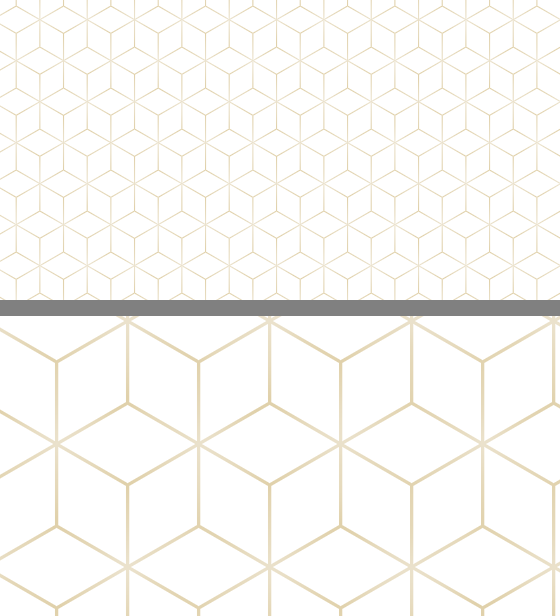
Top: the whole. Bottom: its middle third, enlarged.
A Shadertoy shader for this pattern:

```glsl
// Thin gold outlines of stacked cubes on white. Space is folded to the nearest
// hub of a triangular lattice; six spokes per hub join up into the rhombi.
// Each spoke deepens towards its tip, with a slight foil shimmer from noise.

#define REPEATS_ACROSS 11.83
#define HUB_OFFSET vec2(0.342, -1.282)   // first hub from the top left, in repeats
#define LINE_WIDTH 0.0232                // in repeats
#define SHIMMER_SCALE 2.3
#define SHIMMER_AMOUNT 0.45
#define PAPER vec3(1.0)
#define PALE_GOLD vec3(0.920, 0.885, 0.800)
#define DEEP_GOLD vec3(0.880, 0.820, 0.670)

const float SQRT3 = 1.7320508;

vec2 hashGradient(vec2 cell) {
    vec2 h = vec2(dot(cell, vec2(127.1, 311.7)), dot(cell, vec2(269.5, 183.3)));
    return 2.0 * fract(sin(h) * 43758.5) - 1.0;
}

float gradientNoise(vec2 p) {
    vec2 i = floor(p), f = fract(p);
    vec2 u = f * f * f * (f * (f * 6.0 - 15.0) + 10.0);
    vec2 e = vec2(1.0, 0.0);
    float low = mix(dot(hashGradient(i), f),
                    dot(hashGradient(i + e.xy), f - e.xy), u.x);
    float high = mix(dot(hashGradient(i + e.yx), f - e.yx),
                     dot(hashGradient(i + e.xx), f - e.xx), u.x);
    return mix(low, high, u.y);
}

// Offset from the nearest hub: the closer of two interleaved rectangular grids
vec2 foldToHub(vec2 p) {
    vec2 period = vec2(1.0, SQRT3);
    vec2 a = mod(p + 0.5 * period, period) - 0.5 * period;
    vec2 b = mod(p, period) - 0.5 * period;
    return dot(a, a) < dot(b, b) ? a : b;
}

// Distance to the vertical and the two slanted lines through the hub
float spokeDistance(vec2 q) {
    q = abs(q);
    return min(q.x, abs(0.5 * q.x - 0.5 * SQRT3 * q.y));
}

void mainImage(out vec4 fragColor, in vec2 fragCoord) {
    // One unit is one repeat, measured from the top left corner
    float pixel = REPEATS_ACROSS / iResolution.x;
    vec2 p = (fragCoord - vec2(0.0, iResolution.y)) * pixel - HUB_OFFSET;
    vec2 q = foldToHub(p);

    // Smoothed line coverage
    float coverage = clamp((0.5 * LINE_WIDTH - spokeDistance(q)) / pixel + 0.5, 0.0, 1.0);

    // Gold tone along the spoke
    float alongSpoke = clamp(length(q) * SQRT3, 0.0, 1.0);
    float tone = alongSpoke + SHIMMER_AMOUNT * gradientNoise(p * SHIMMER_SCALE);
    vec3 gold = mix(PALE_GOLD, DEEP_GOLD, clamp(tone, 0.0, 1.0));

    fragColor = vec4(mix(PAPER, gold, coverage), 1.0);
}
```
